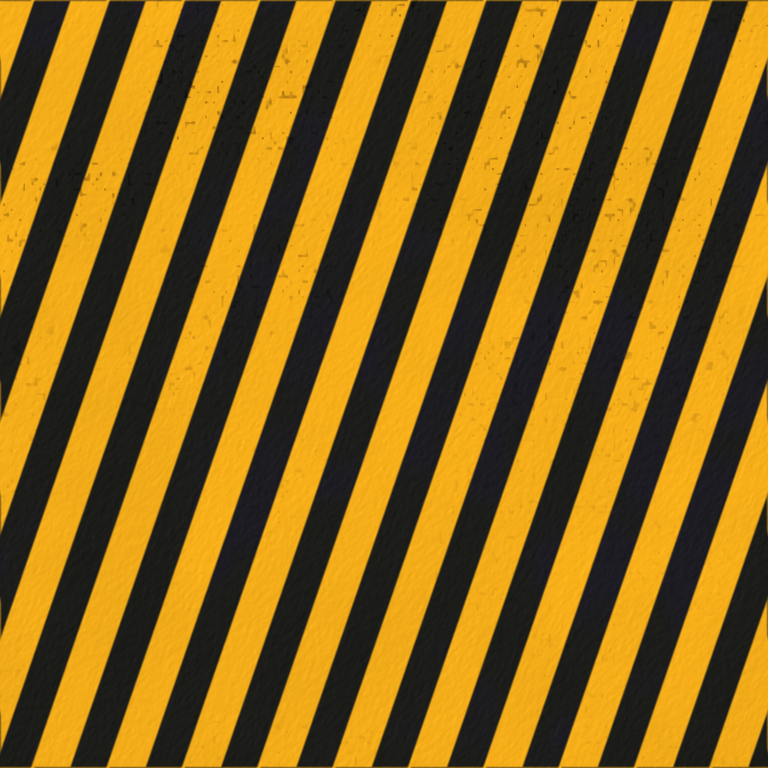
This pattern is drawn by a Shadertoy shader. Its source:

```glsl
// Slanted yellow and black hazard stripes on fine, rough painted board.
// Bands come from a sheared fract coordinate; value noise adds embossed grain,
// soft stains and clustered pits, and the rim blends with the opposite side.

float hash(vec2 p) {
    return fract(sin(dot(p, vec2(127.1, 311.7))) * 43758.5453);
}

float noise(vec2 p) {
    vec2 cell = floor(p), f = fract(p);
    f = f * f * (3.0 - 2.0 * f);
    return mix(mix(hash(cell), hash(cell + vec2(1, 0)), f.x),
               mix(hash(cell + vec2(0, 1)), hash(cell + vec2(1, 1)), f.x), f.y);
}

// Surface height: small grain lengthened along the stripes
float roughness(vec2 p) {
    vec2 q = vec2(p.x - 0.346 * p.y, p.y);
    return 0.6 * noise(q * vec2(210.0, 120.0)) + 0.4 * noise(q * vec2(340.0, 230.0) + 17.0);
}

// Coverage of yellow paint: 1 inside a yellow band, 0 inside a black one
float yellowBand(vec2 p) {
    float period = 0.0981;
    float phase = (p.x + 0.346 * (1.0 - p.y) - 0.0449) / period;
    float fromCentre = abs(fract(phase - 0.24) - 0.5);
    float inside = (0.26 - fromCentre) * period * 0.945;
    float soft = max(0.002, 0.75 / iResolution.y);
    return smoothstep(-soft, soft, inside);
}

void mainImage(out vec4 fragColor, in vec2 fragCoord) {
    vec2 uv = fragCoord / iResolution.xy;

    // Stripes, bleeding into the opposite side along the thin rim
    vec2 rim = 0.5 * (1.0 - smoothstep(0.0, 0.003, min(uv, 1.0 - uv)));
    float yellow = yellowBand(uv);
    yellow = mix(yellow, yellowBand(vec2(1.0 - uv.x, uv.y)), rim.x);
    yellow = mix(yellow, yellowBand(vec2(uv.x, 1.0 - uv.y)), rim.y);

    // Grain lit from the upper left, and broad stains
    float relief = roughness(uv) - roughness(uv + vec2(-0.002, 0.002));
    float stain = 0.6 * noise(uv * 7.0 + 3.0) + 0.4 * noise(uv * 19.0);

    // Small pits, denser in patches and towards the top
    float density = smoothstep(0.3, 0.75, noise(uv * 8.0 + 41.0)) * mix(0.25, 1.0, smoothstep(0.3, 0.9, uv.y));
    float pits = smoothstep(0.76, 0.96, noise(uv * vec2(190.0, 150.0) + 9.0)) * density;

    vec3 yellowPaint = vec3(0.957, 0.68, 0.1) + vec3(0.055, 0.06, 0.03) * relief;
    yellowPaint *= 1.0 + 0.05 * (stain - 0.5);
    yellowPaint = mix(yellowPaint, vec3(0.58, 0.38, 0.05), 0.65 * pits);

    vec3 blackPaint = mix(vec3(0.11, 0.11, 0.1), vec3(0.11, 0.104, 0.13), smoothstep(0.5, 0.8, stain));
    blackPaint += 0.035 * relief + 0.015 * (stain - 0.5);
    blackPaint *= 1.0 - 0.4 * pits;

    fragColor = vec4(mix(blackPaint, yellowPaint, yellow), 1.0);
}
```
